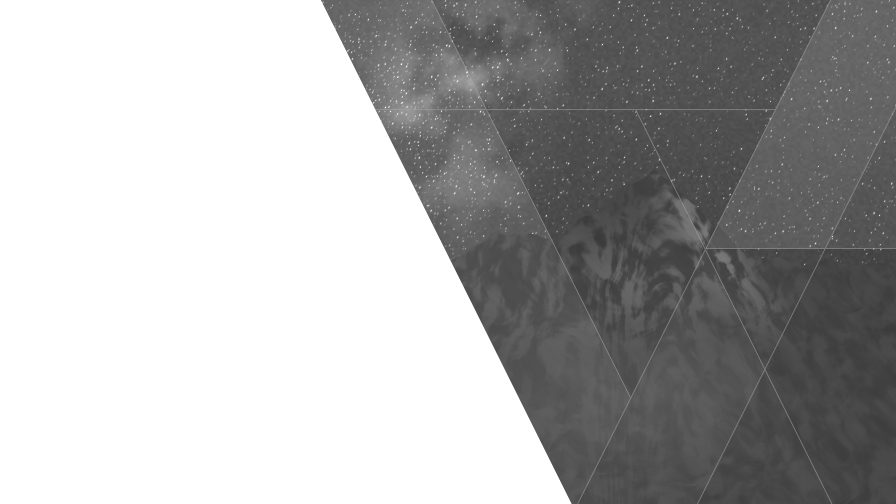
This background is drawn by a WebGL 1 fragment shader. Its source:

```glsl
precision highp float;
// White page whose slanted right side opens on a grey night landscape:
// noise clouds and hashed stars above a ridge built from tent shapes,
// overlaid with translucent panels and thin diagonal rules.
uniform vec2 u_resolution;

const vec3 PAGE = vec3(1.0);
const float LINE_TONE = 0.66;
const float HORIZON_A = 0.2176;
const float HORIZON_B = 0.493;

float hash(vec2 p) {
  vec3 h = fract(p.xyx * vec3(0.1031, 0.1030, 0.0973));
  h += dot(h, h.yzx + 33.33);
  return fract((h.x + h.y) * h.z);
}

float noise(vec2 p) {
  vec2 i = floor(p), f = fract(p);
  f = f * f * (3.0 - 2.0 * f);
  return mix(mix(hash(i), hash(i + vec2(1.0, 0.0)), f.x),
             mix(hash(i + vec2(0.0, 1.0)), hash(i + 1.0), f.x), f.y);
}

float fbm(vec2 p) {
  float sum = 0.0, amp = 0.533;
  for (int i = 0; i < 4; i++) {
    sum += amp * noise(p);
    p = mat2(1.6, 1.2, -1.2, 1.6) * p + 7.3;
    amp *= 0.5;
  }
  return sum;
}

float blob(vec2 q, vec2 center, vec2 radius) {
  vec2 d = (q - center) / radius;
  return exp(-dot(d, d));
}

// Signed distance to a slanted line, positive on its right
float slant(vec2 q, float topX, float slope) {
  return (q.x - topX - slope * q.y) / sqrt(1.0 + slope * slope);
}

float fill(float d, float px) { return smoothstep(-0.6 * px, 0.6 * px, d); }

float rule(float d, float px) {
  return 1.0 - smoothstep(0.0, 0.0004 + 0.8 * px, abs(d));
}

// Depth of a peak's flank below the top of the canvas
float tent(float x, vec2 peak, float leftSlope, float rightSlope) {
  float d = x - peak.x;
  return peak.y + max(-d * leftSlope, d * rightSlope);
}

float ridgeDepth(float x) {
  float r = tent(x, vec2(1.295, 0.335), 0.72, 0.92);
  r = min(r, tent(x, vec2(0.985, 0.468), 0.55, 0.08));
  r = min(r, tent(x, vec2(1.48, 0.513), 1.5, 0.55));
  r = min(r, tent(x, vec2(1.69, 0.575), 0.2, 0.22));
  return r + 0.035 * (fbm(vec2(x * 22.0, 3.0)) - 0.5);
}

float stars(vec2 q, float density, float px) {
  float sum = 0.0;
  for (int i = 0; i < 3; i++) {
    float scale = 48.0 + 34.0 * float(i);
    vec2 g = q * scale, cell = floor(g);
    vec2 spot = 0.2 + 0.6 * vec2(hash(cell + 11.0), hash(cell + 47.0));
    vec2 d = (g - cell - spot) / scale;
    d.x += 0.3 * d.y;
    float size = mix(0.0006, 0.0012, hash(cell + 5.0)) + 0.2 * px;
    float lit = step(1.0 - density, hash(cell + 83.0 * float(i)));
    float power = hash(cell + 29.0);
    sum += lit * exp(-dot(d, d * vec2(1.0, 0.6)) / (size * size))
         * mix(0.1, 0.6, power * power);
  }
  return sum;
}

float skyTone(vec2 q, float px) {
  float cloud = smoothstep(0.3, 0.72, fbm(q * 13.0 + 2.0));
  float band = blob(q, vec2(0.87, 0.17), vec2(0.12, 0.09)) * 0.20
             + blob(q, vec2(1.02, 0.06), vec2(0.16, 0.11)) * 0.16
             + blob(q, vec2(0.92, 0.36), vec2(0.12, 0.09)) * 0.13;
  float core = blob(q, vec2(0.91, 0.165), vec2(0.04, 0.045)) * 0.17
             + blob(q, vec2(0.81, 0.23), vec2(0.045, 0.025)) * 0.13;
  float grain = 0.04 * (noise(q * 190.0) - 0.5);
  float density = 0.14 + 0.28 * blob(q, vec2(0.8, 0.22), vec2(0.2, 0.3));
  return mix(0.325, 0.285, smoothstep(0.1, 0.5, q.y)) + band * cloud
       + core * (0.4 + cloud * 0.6) + grain + stars(q, density, px);
}

float mountainTone(vec2 q) {
  float warp = fbm(q * 10.0);
  float rough = fbm(q * 38.0 + 4.0 * warp);
  float lean = mix(-0.25, 0.5, smoothstep(1.12, 1.35, q.x));
  float streak = fbm(vec2((q.x - lean * q.y) * 55.0 + 2.0 * warp, q.y * 19.0));
  float snow = smoothstep(0.40, 0.60, mix(streak, rough, 0.4));
  float face = exp(-pow(slant(q, 1.06, 0.72) / 0.04, 2.0))
             * (1.0 - smoothstep(0.5, 0.72, q.y));
  float zone = face * 0.14 + blob(q, vec2(1.28, 0.54), vec2(0.14, 0.10)) * 0.11
             + blob(q, vec2(1.02, 0.57), vec2(0.16, 0.12)) * 0.05 + 0.02;
  float field = 0.05 * blob(q, vec2(1.28, 0.78), vec2(0.22, 0.13));
  float shade = 0.03 * blob(q, vec2(1.20, 0.45), vec2(0.08, 0.10));
  return 0.27 + zone * snow + field - shade + 0.06 * (rough - 0.5);
}

void main() {
  float px = 1.0 / u_resolution.y;
  vec2 q = gl_FragCoord.xy * px;
  q.y = 1.0 - q.y; // depth measured from the top

  float edge = slant(q, 0.6366, 0.4977);
  float a = slant(q, 0.8565, 0.5);
  float c = slant(q, 1.648, -0.502);
  float d = slant(q, 1.884, -0.5);
  float e = slant(q, 1.153, 0.4977);

  float land = fill(q.y - ridgeDepth(q.x), px);
  float tone = mix(skyTone(q, px), mountainTone(q), land);

  // Translucent panels
  float inA = 1.0 - fill(a, px), pastC = fill(c, px), pastD = fill(d, px);
  float belowB = fill(q.y - HORIZON_A, px), belowF = fill(q.y - HORIZON_B, px);
  float lift = inA * (1.0 - pastC) * mix(0.11, 0.06, land);
  lift += pastC * (1.0 - pastD) * mix(0.11, 0.035 * (1.0 - fill(e, px)), belowF);
  lift += pastD * (1.0 - belowF) * 0.06;
  tone = mix(tone, 1.0, lift);
  tone -= 0.012 * belowF * pastD * fill(e, px);

  // Rules, each clipped where it meets its neighbour
  float lines = rule(a, px) * (1.0 - pastC);
  lines = max(lines, max(rule(c, px), rule(d, px)));
  lines = max(lines, rule(e, px) * belowB);
  lines = max(lines, rule(q.y - HORIZON_A, px) * (1.0 - pastC));
  lines = max(lines, rule(q.y - HORIZON_B, px) * pastC);
  tone = mix(tone, max(tone, LINE_TONE), 0.5 * lines);

  gl_FragColor = vec4(mix(PAGE, vec3(clamp(tone, 0.0, 1.0)), fill(edge, px)), 1.0);
}
```
